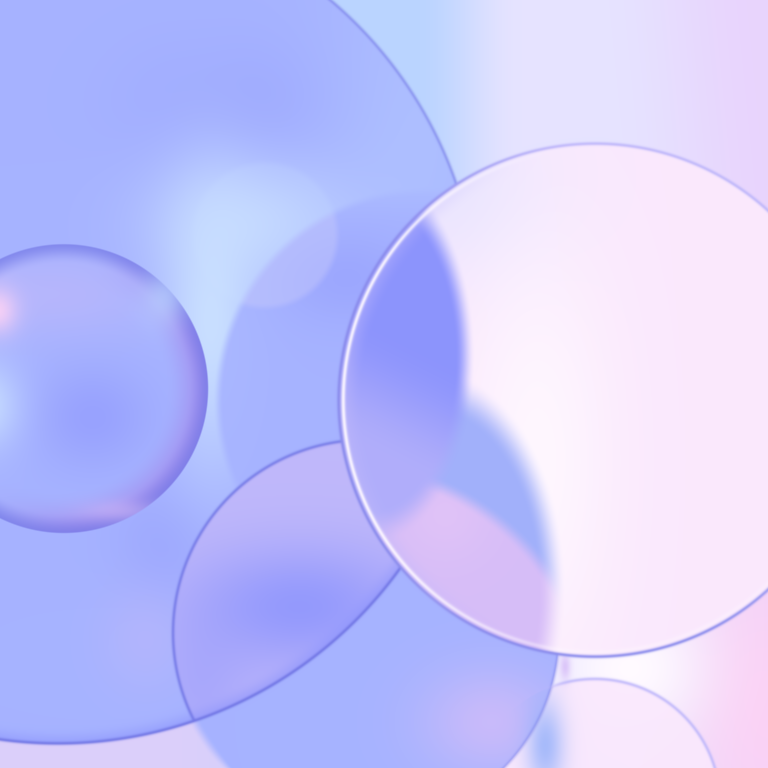
This background is drawn by a WebGL 2 fragment shader. Its source:

```glsl
#version 300 es
precision highp float;
// Overlapping frosted glass discs over a pale blue to pink backdrop.
// Each disc is a signed distance; its tint is built from soft oval glows,
// then thin rims and blurred refracted shapes are layered back to front.
uniform vec2 u_resolution;
out vec4 fragColor;

// Discs: centre x, centre y, radius
const vec3 GREAT  = vec3(0.0755, 0.581, 0.549);
const vec3 LENS   = vec3(0.775, 0.479, 0.334);
const vec3 SPHERE = vec3(0.083, 0.494, 0.188);
const vec3 LOWER  = vec3(0.4766, 0.176, 0.2513);
const vec3 SMALL  = vec3(0.7747, -0.047, 0.163);
const vec3 FROST  = vec3(0.557, 0.479, 0.273);
const vec3 PEARL  = vec3(0.345, 0.694, 0.094);
const vec3 BLUSH_DISC = vec3(0.443, 0.0625, 0.330);

// Palette
const vec3 PERIWINKLE = vec3(0.65, 0.70, 1.00);
const vec3 DEEP   = vec3(0.55, 0.58, 0.99);
const vec3 INK    = vec3(0.45, 0.47, 0.90);
const vec3 SKY    = vec3(0.73, 0.83, 1.00);
const vec3 ICE    = vec3(0.80, 0.89, 1.00);
const vec3 MIST   = vec3(0.90, 0.89, 1.00);
const vec3 LILAC  = vec3(0.75, 0.72, 0.98);
const vec3 ORCHID = vec3(0.84, 0.74, 0.97);
const vec3 PINK   = vec3(0.98, 0.82, 0.96);
const vec3 BLUSH  = vec3(0.98, 0.91, 0.99);
const vec3 WHITE  = vec3(1.00, 0.98, 1.00);
const float EDGE = 0.0014;
const float RIM = 0.0024;

float dist(vec2 p, vec3 disc) { return length(p - disc.xy) - disc.z; }
float fill(float d, float soft) { return 1.0 - smoothstep(-soft, soft, d); }
float line(float d, float width) { return exp(-d * d / (width * width)); }
float oval(vec2 p, vec2 c, vec2 r) { return (length((p - c) / r) - 1.0) * min(r.x, r.y); }
float glow(vec2 p, vec2 c, vec2 r) { vec2 q = (p - c) / r; return exp(-dot(q, q)); }

vec3 backdrop(vec2 p) {
  vec3 col = mix(SKY, MIST, smoothstep(0.54, 0.68, p.x));
  col = mix(col, vec3(0.91, 0.83, 0.99), smoothstep(0.78, 1.0, p.x + 0.1 * (p.y - 0.9)));
  col = mix(col, PINK, glow(p, vec2(1.0, 0.08), vec2(0.14, 0.25)));
  col = mix(col, WHITE, glow(p, vec2(0.82, 0.13), vec2(0.10, 0.09)));
  return mix(col, vec3(0.86, 0.81, 0.98), fill(p.x - 0.4, 0.2) * fill(p.y - 0.3, 0.2));
}

vec3 greatGlass(vec2 p) {
  vec3 col = mix(PERIWINKLE, SKY, 0.35 * glow(p, vec2(0.54, 0.83), vec2(0.13, 0.22)));
  col = mix(col, DEEP, 0.30 * glow(p, vec2(0.30, 0.86), vec2(0.13, 0.09)));
  col = mix(col, DEEP, 0.35 * glow(p, vec2(0.22, 0.29), vec2(0.07, 0.08)));
  col = mix(col, LILAC, 0.45 * glow(p, vec2(0.19, 0.17), vec2(0.06, 0.07)));
  col = mix(col, ICE, 0.90 * glow(p, vec2(0.275, 0.58), vec2(0.065, 0.19)));
  col = mix(col, ICE, 0.65 * glow(p, vec2(0.33, 0.71), vec2(0.13, 0.08)));
  // Frosted inner disc, crossed by a pale pearl
  float frost = fill(dist(p, FROST), 0.007);
  float pearl = fill(dist(p, PEARL), 0.006);
  vec3 veil = mix(PERIWINKLE, DEEP, 0.45 * glow(p, vec2(0.45, 0.64), vec2(0.09, 0.06)));
  veil = mix(veil, SKY, 0.55 * smoothstep(0.70, 0.82, p.y));
  veil = mix(veil, LILAC, 0.4 * pearl);
  col = mix(col, veil, 0.9 * frost);
  return mix(col, ICE, 0.16 * pearl);
}

vec3 lowerGlass(vec2 p, float inGreat) {
  vec3 upper = mix(LILAC, DEEP, 0.85 * glow(p, vec2(0.39, 0.21), vec2(0.15, 0.08)));
  upper = mix(upper, DEEP, 0.4 * glow(p, vec2(0.26, 0.10), vec2(0.07, 0.10)));
  vec3 under = mix(PERIWINKLE, ORCHID, 0.7 * glow(p, vec2(0.64, 0.06), vec2(0.09, 0.07)));
  return mix(under, upper, inGreat);
}

vec3 sphereGlass(vec2 p) {
  vec2 n = (p - SPHERE.xy) / SPHERE.z;
  float k = length(n);
  vec3 col = mix(PERIWINKLE, LILAC, 0.6 * glow(n, vec2(-0.1, 0.65), vec2(0.8, 0.3)));
  col = mix(col, DEEP, 0.55 * glow(n, vec2(0.2, -0.2), vec2(0.4, 0.35)));
  col = mix(col, ICE, 0.8 * glow(n, vec2(-0.55, -0.12), vec2(0.25, 0.3)));
  col = mix(col, PINK, 0.9 * glow(n, vec2(-0.46, 0.54), vec2(0.14, 0.16)));
  // Violet shade toward the rim, warmer at the lower right
  col = mix(col, vec3(0.63, 0.53, 0.92), 0.8 * smoothstep(0.70, 1.0, k) * smoothstep(-0.3, 0.7, n.x - 0.5 * n.y));
  col = mix(col, INK, 0.75 * smoothstep(0.86, 1.02, k));
  col = mix(col, ORCHID, 0.5 * glow(n, vec2(0.42, -0.85), vec2(0.3, 0.08)));
  return mix(col, SKY, 0.7 * glow(n, vec2(0.70, 0.64), vec2(0.16, 0.2)));
}

vec3 lensGlass(vec2 p, float d) {
  vec3 col = mix(BLUSH, MIST, 0.8 * glow(p, vec2(0.59, 0.75), vec2(0.13, 0.12)));
  col = mix(col, WHITE, 0.8 * glow(p, vec2(0.70, 0.40), vec2(0.10, 0.28)));
  // Blurred shapes refracted from behind
  float low = fill(oval(p, vec2(0.56, 0.232), vec2(0.159, 0.26)), 0.018);
  float blush = fill(dist(p, BLUSH_DISC), 0.012);
  vec3 lowTint = mix(vec3(0.63, 0.69, 0.98), mix(ORCHID, PINK, 0.25 * glow(p, vec2(0.58, 0.33), vec2(0.06))), blush);
  col = mix(col, lowTint, low);
  float high = fill(oval(p, vec2(0.484, 0.535), vec2(0.122, 0.222)), 0.013);
  vec3 highTint = mix(DEEP, vec3(0.69, 0.68, 0.98), smoothstep(0.57, 0.40, p.y + 0.5 * (p.x - 0.5)));
  col = mix(col, highTint, high);
  col = mix(col, LILAC, 0.5 * smoothstep(-0.03, 0.0, d) * fill(p.x - 0.58, 0.12));
  return col;
}

void main() {
  vec2 p = gl_FragCoord.xy / min(u_resolution.x, u_resolution.y);
  float great = dist(p, GREAT), lens = dist(p, LENS), sphere = dist(p, SPHERE);
  float lower = dist(p, LOWER), small = dist(p, SMALL);
  float inGreat = fill(great, EDGE), inSmall = fill(small, EDGE);
  vec3 col = backdrop(p);

  // Discs behind the lens
  col = mix(col, greatGlass(p), inGreat);
  col = mix(col, BLUSH, 0.9 * inSmall);
  float lowerSoft = mix(EDGE, 0.008, fill(p.x - 0.3, 0.03) * (1.0 - inGreat));
  col = mix(col, lowerGlass(p, inGreat), fill(lower, lowerSoft));
  col = mix(col, vec3(0.60, 0.70, 0.98), 0.85 * inSmall * glow(p, vec2(0.71, 0.03), vec2(0.025, 0.06)));
  col = mix(col, ORCHID, 0.8 * glow(p, vec2(0.736, 0.132), vec2(0.007, 0.018)));

  // Rims, with a wider shade just inside the great disc
  float lowRight = smoothstep(0.75, 0.15, p.y);
  col = mix(col, DEEP, 0.5 * lowRight * inGreat * line(great, 0.012));
  col = mix(col, INK, mix(0.5, 0.85, lowRight) * line(great, RIM));
  float lowerRim = max(inGreat, 0.5 * smoothstep(0.5, 0.7, p.x));
  col = mix(col, INK, 0.75 * lowerRim * line(lower, RIM));
  col = mix(col, LILAC, 0.8 * line(small, RIM) * smoothstep(0.70, 0.74, p.x));
  col = mix(col, sphereGlass(p), fill(sphere, EDGE));

  // Front lens with a dark outer rim and a bright inner line
  col = mix(col, lensGlass(p, lens), fill(lens, EDGE));
  float leftSide = smoothstep(0.75, 0.48, p.x);
  float lowSide = smoothstep(0.35, 0.16, p.y);
  col = mix(col, WHITE, (0.85 * leftSide + 0.3 * lowSide * (1.0 - leftSide)) * line(lens + 0.006, 0.0028));
  col = mix(col, mix(LILAC, INK, 0.7 * max(leftSide, lowSide)), 0.85 * line(lens, RIM));
  fragColor = vec4(col, 1.0);
}
```
